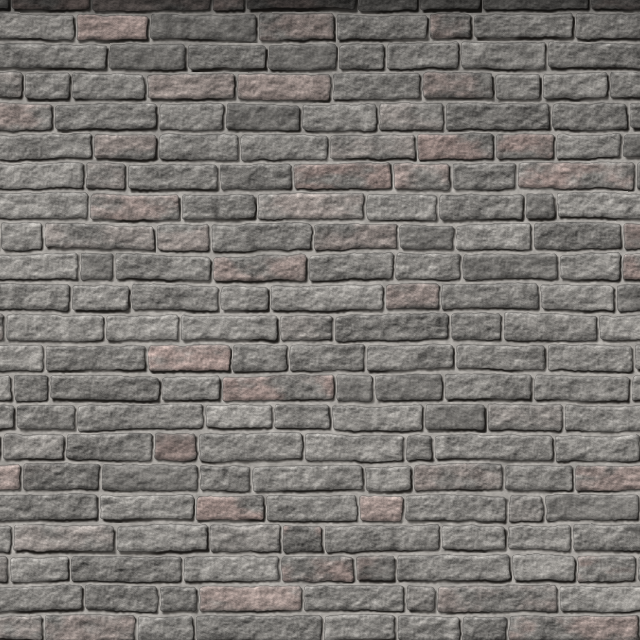
A Shadertoy shader for this texture:

```glsl
float hash(vec2 p) {
    vec3 h = fract(p.xyx * 0.1031);
    h += dot(h, h.yzx + 33.33);
    return fract((h.x + h.y) * h.z);
}

float noise(vec2 p) {
    vec2 i = floor(p), f = fract(p);
    f *= f * (3.0 - 2.0 * f);
    return mix(mix(hash(i), hash(i + vec2(1, 0)), f.x),
               mix(hash(i + vec2(0, 1)), hash(i + 1.0), f.x), f.y);
}

float fbm(vec2 p) {
    float sum = 0.0, amp = 0.5;
    for (int i = 0; i < 4; i++) {
        sum += amp * noise(p);
        p = p * 2.07 + 17.3;
        amp *= 0.55;
    }
    return sum;
}

float roundedBox(vec2 p, vec2 size, float radius) {
    vec2 e = abs(p) - size + radius;
    return length(max(e, 0.0)) + min(max(e.x, e.y), 0.0) - radius;
}

// Jittered position of a vertical joint, in average brick lengths
float joint(float i, float row) {
    return i + 0.72 * (hash(vec2(i + 40.0, row * 7.0 + 3.0)) - 0.5);
}

void mainImage(out vec4 fragColor, in vec2 fragCoord) {
    vec2 uv = fragCoord / iResolution.xy;
    float aa = 21.27 / iResolution.y;
    const float brickLength = 2.65;

    // One unit is one course; the courses sag slightly
    vec2 p = uv * 21.27 + vec2(0.0, 0.14);
    vec2 wall = p;
    p.y += 0.13 * (noise(p * vec2(0.4, 0.7)) - 0.5);
    float row = floor(p.y);

    // Find the brick between two uneven joints
    float x = p.x / brickLength + hash(vec2(row + 5.0, 91.0));
    float i = floor(x);
    if (x < joint(i, row)) i -= 1.0;
    else if (x >= joint(i + 1.0, row)) i += 1.0;
    float left = joint(i, row), right = joint(i + 1.0, row);
    vec2 id = vec2(i + 20.0, row + 5.0);
    float tone = hash(id), proud = hash(id + 53.0), tilt = hash(id + 97.0) - 0.5;

    // Worn outline, offset up and left to leave room for the shadow
    vec2 q = vec2((x - 0.5 * (left + right)) * brickLength, fract(p.y) - 0.5);
    q += vec2(0.03, -0.035);
    q.y += 0.035 * tilt * q.x;
    q += 0.07 * (vec2(noise(wall * 2.7), noise(wall * 2.3 + 31.0)) - 0.5);
    q += 0.03 * (vec2(noise(wall * 9.0), noise(wall * 9.0 + 31.0)) - 0.5);
    vec2 size = vec2(0.5 * (right - left) * brickLength - 0.065, 0.42 - 0.03 * proud);
    float d = roundedBox(q, size, 0.09);
    float brick = 1.0 - smoothstep(-aa, aa, d);

    // Stone grain lit from the upper left
    float grain = fbm(wall * vec2(3.2, 4.5));
    float relief = grain - fbm((wall + vec2(-0.05, 0.06)) * vec2(3.2, 4.5));
    float speckle = noise(wall * 13.0) - 0.5;
    float mottle = fbm(wall * vec2(0.7, 1.3) + 60.0);

    // Brick face with its own shade and a few warm or dark stones
    float shade = 0.485 + 0.11 * (tone - 0.5) + 0.24 * (grain - 0.45)
                + 0.2 * (mottle - 0.45) + 0.42 * relief + 0.07 * speckle;
    shade *= 1.0 - 0.22 * step(0.92, tone);
    float warmth = smoothstep(0.7, 0.95, hash(id + 11.0)) * smoothstep(0.3, 0.6, mottle);
    vec3 stone = shade * mix(vec3(1.02, 1.0, 0.97), vec3(1.1, 0.98, 0.94), warmth);

    // Bright upper and left rims, dim lower and right rims
    stone += 0.12 * (1.0 - smoothstep(0.02, 0.13, size.y - q.y));
    stone += 0.06 * (1.0 - smoothstep(0.01, 0.10, size.x + q.x));
    stone *= 0.7 + 0.3 * smoothstep(0.0, 0.16, size.y + q.y);
    stone *= 0.75 + 0.25 * smoothstep(0.0, 0.11, size.x - q.x);

    // Pale mortar with a drop shadow of varying depth
    vec3 mortar = vec3(0.66, 0.645, 0.625) * (0.84 + 0.3 * grain + 0.1 * speckle);
    float depth = 0.7 + 0.6 * proud * proud + 0.35 * smoothstep(0.6, 1.0, uv.y);
    float shadowEdge = roundedBox(q - vec2(0.055, -0.075) * depth, size, 0.07);
    float shadow = 1.0 - smoothstep(-0.015 - aa, 0.025 + aa, shadowEdge);
    shadow *= 0.65 + 0.35 * smoothstep(0.2, 0.6, noise(wall * vec2(0.9, 2.0) + 8.0));
    mortar = mix(mortar, vec3(0.11, 0.10, 0.09), shadow);
    mortar *= 0.65 + 0.35 * smoothstep(0.0, 0.04, d);

    // Gloom under the top edge
    vec3 color = mix(mortar, stone, brick);
    color *= 1.0 - 0.12 * smoothstep(0.65, 0.95, uv.y) - 0.4 * smoothstep(0.965, 1.0, uv.y);
    fragColor = vec4(clamp(color, 0.0, 1.0), 1.0);
}
```
